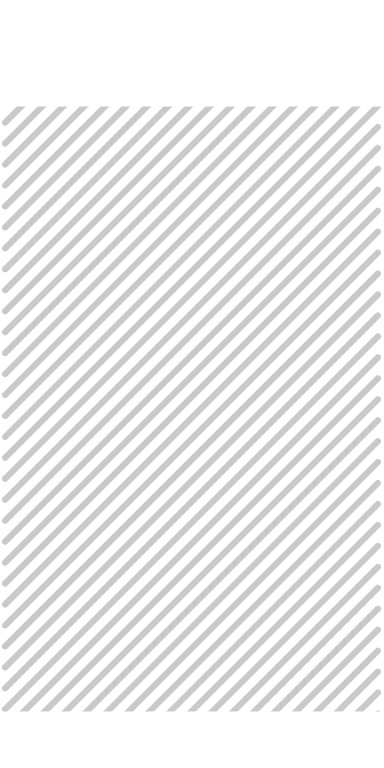
This pattern is drawn by a Shadertoy shader. Its source:

```glsl
// Lengths are fractions of the canvas height
const vec3 PAPER_COLOR = vec3(1.0);
const vec3 STRIPE_COLOR = vec3(0.79);
const float PANEL_LEFT = 0.0026;
const float PANEL_RIGHT = 0.4961;
const float PANEL_BOTTOM = 0.0736;
const float PANEL_TOP = 0.8613;
const float STRIPE_PERIOD = 0.02728;  // spacing along either axis
const float STRIPE_PHASE = 0.0003;
const float STRIPE_FILL = 0.42;       // inked share of each period
const float SQRT2 = sqrt(2.0);
const float STRIPE_RADIUS = 0.5 * STRIPE_FILL * STRIPE_PERIOD / SQRT2;

// Signed distance to the nearest rising stripe, with round side caps
float stripeDistance(vec2 p) {
    float diagonal = p.x + PANEL_TOP - p.y - STRIPE_PHASE;
    float offset = diagonal - STRIPE_PERIOD * round(diagonal / STRIPE_PERIOD);
    float across = offset / SQRT2;

    // Project onto the centre line to measure past its two ends
    float axisX = p.x - 0.5 * offset;
    float overrun = max(PANEL_LEFT + STRIPE_RADIUS - axisX,
                        axisX - PANEL_RIGHT + STRIPE_RADIUS);
    float beyond = max(overrun, 0.0) * SQRT2;
    return length(vec2(across, beyond)) - STRIPE_RADIUS;
}

// Signed distance to the horizontal band that trims the stripes
float bandDistance(float y) {
    return max(PANEL_BOTTOM - y, y - PANEL_TOP);
}

float coverage(float signedDistance, float pixel) {
    return clamp(0.5 - signedDistance / pixel, 0.0, 1.0);
}

void mainImage(out vec4 fragColor, in vec2 fragCoord) {
    vec2 p = fragCoord / iResolution.y;
    float pixel = 1.0 / iResolution.y;

    float ink = coverage(stripeDistance(p), pixel)
              * coverage(bandDistance(p.y), pixel);
    fragColor = vec4(mix(PAPER_COLOR, STRIPE_COLOR, ink), 1.0);
}
```
